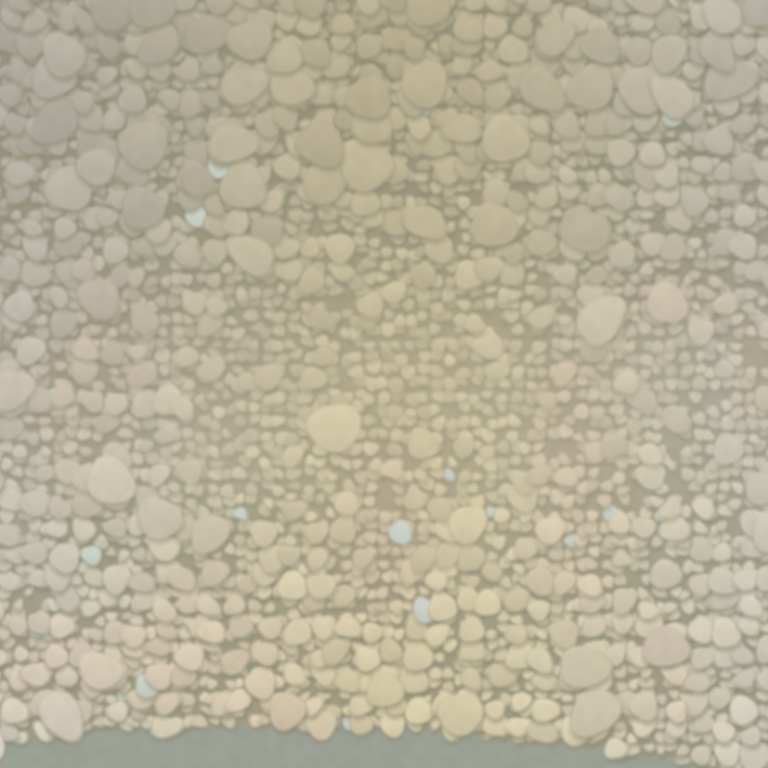
This texture is drawn by a WebGL 2 fragment shader. Its source:

```glsl
#version 300 es
precision highp float;

uniform vec2 u_resolution;
out vec4 fragColor;

// Palette
const vec3 WARM_STONE = vec3(0.805, 0.765, 0.635);
const vec3 COOL_STONE = vec3(0.780, 0.762, 0.710);
const vec3 PINK_STONE = vec3(0.815, 0.740, 0.655);
const vec3 GLINT_STONE = vec3(0.780, 0.810, 0.770);
const vec3 GAP = vec3(0.555, 0.545, 0.455);
const vec3 STRIP = vec3(0.610, 0.630, 0.585);

// Cell sizes of the three stone layers, in canvas units
const float FINE_CELL = 0.017;
const float MEDIUM_CELL = 0.033;
const float LARGE_CELL = 0.057;

const float EDGE_BLUR = 0.0038;
const float SHADOW_BLUR = 0.0065;
const vec2 SHADOW_SHIFT = vec2(0.001, -0.0045);
const float TONE_SPREAD = 0.085;
const float GLINT_CHANCE = 0.008;

vec3 hash3(vec3 p) {
    p = fract(p * vec3(0.1031, 0.1030, 0.0973));
    p += dot(p, p.yxz + 33.33);
    return fract((p.xxy + p.yxx) * p.zyx);
}

float valueNoise(vec2 p) {
    vec2 cell = floor(p);
    vec2 f = fract(p);
    f = f * f * (3.0 - 2.0 * f);
    float a = hash3(vec3(cell, 7.0)).x;
    float b = hash3(vec3(cell + vec2(1, 0), 7.0)).x;
    float c = hash3(vec3(cell + vec2(0, 1), 7.0)).x;
    float d = hash3(vec3(cell + vec2(1, 1), 7.0)).x;
    return mix(mix(a, b, f.x), mix(c, d, f.x), f.y);
}

// Height of the lower rim of the gravel bed
float rimHeight(float x) {
    return 0.056 - 0.16 * (x - 0.35) * (x - 0.35);
}

// 1 in the sandy middle, 0 where the gravel is coarse
float fineness(vec2 p) {
    vec2 q = (p - vec2(0.56, 0.48)) / vec2(0.60, 0.21);
    q += 0.5 * (valueNoise(p * 7.0) - 0.5);
    return exp(-dot(q, q));
}

// Broad colour and light across the bed
vec3 bedColor(vec2 p) {
    float offAxis = (p.x - 0.53) / 0.34;
    vec3 color = mix(COOL_STONE, WARM_STONE, exp(-offAxis * offAxis));
    float pink = smoothstep(0.55, 0.9, valueNoise(p * 8.0 + 20.0));
    color = mix(color, PINK_STONE, 0.4 * pink * (1.0 - smoothstep(0.55, 0.85, p.y)));
    float light = mix(1.03, 0.93, smoothstep(0.15, 0.95, p.y));
    return color * light * (1.0 - 0.06 * (1.0 - p.x) * p.y);
}

// Signed distance to a lumpy, tilted ellipse
float stoneDistance(vec2 p, float radius, float aspect, float tilt, float phase) {
    float c = cos(tilt), s = sin(tilt);
    vec2 q = mat2(c, -s, s, c) * p / (radius * vec2(1.0, aspect));
    float lump = 0.07 * sin(3.0 * atan(q.y, q.x + 1e-5) + phase);
    return (length(q) - 1.0 - lump) * radius * aspect;
}

// Paints one layer from the bottom up, so upper stones shade lower ones
vec3 paintStones(vec3 color, vec2 p, float size, float seed, vec2 chance) {
    vec2 home = floor(p / size);
    for (int j = -1; j <= 1; j++) {
        for (int i = -1; i <= 1; i++) {
            vec2 cell = home + vec2(i, j);
            vec3 place = hash3(vec3(cell, seed));
            vec3 form = hash3(vec3(cell, seed + 11.0));
            vec3 look = hash3(vec3(cell, seed + 23.0));
            vec2 center = (cell + 0.5 + 0.6 * (place.xy - 0.5)) * size;

            float fine = fineness(center);
            float density = mix(chance.x, chance.y, smoothstep(0.45, 0.95, center.y));
            density *= size > FINE_CELL ? 1.0 - 0.88 * fine : 1.0;
            if (place.z > density || center.y < rimHeight(center.x)) continue;

            float radius = size * mix(0.40, 0.63, form.x);
            float aspect = mix(0.68, 1.0, form.y);
            float tilt = 2.2 * (form.z - 0.5);
            float phase = 6.2832 * look.z;
            vec2 local = p - center;
            float body = stoneDistance(local, radius, aspect, tilt, phase);
            float shade = stoneDistance(local - SHADOW_SHIFT, radius, aspect, tilt, phase);

            float shadow = 1.0 - smoothstep(-SHADOW_BLUR, SHADOW_BLUR, shade);
            color = mix(color, GAP, shadow * mix(0.72, 0.26, fine));

            vec3 stone = bedColor(center) * (1.0 + TONE_SPREAD * (look.x - 0.45));
            stone = mix(stone, GLINT_STONE, step(look.y, GLINT_CHANCE));
            stone *= 1.0 + 0.035 * local.y / radius;
            color = mix(color, stone, 1.0 - smoothstep(-EDGE_BLUR, EDGE_BLUR, body));
        }
    }
    return color;
}

void main() {
    vec2 p = gl_FragCoord.xy / u_resolution;
    // Ground between the stones, with the bare strip below the rim
    vec3 ground = mix(GAP, bedColor(p) * 0.93, mix(0.35, 0.8, fineness(p)));
    float bed = smoothstep(-0.006, 0.006, p.y - rimHeight(p.x));
    vec3 color = mix(STRIP, ground, bed);
    // Chance of a stone per cell: x near the bottom, y near the top
    color = paintStones(color, p, FINE_CELL, 1.0, vec2(0.9, 0.9));
    color = paintStones(color, p, MEDIUM_CELL, 2.0, vec2(0.88, 0.92));
    color = paintStones(color, p, LARGE_CELL, 3.0, vec2(0.10, 0.48));
    // Soft mottling
    color *= 1.0 + 0.03 * (valueNoise(p * 90.0) - 0.5);
    fragColor = vec4(color, 1.0);
}
```
